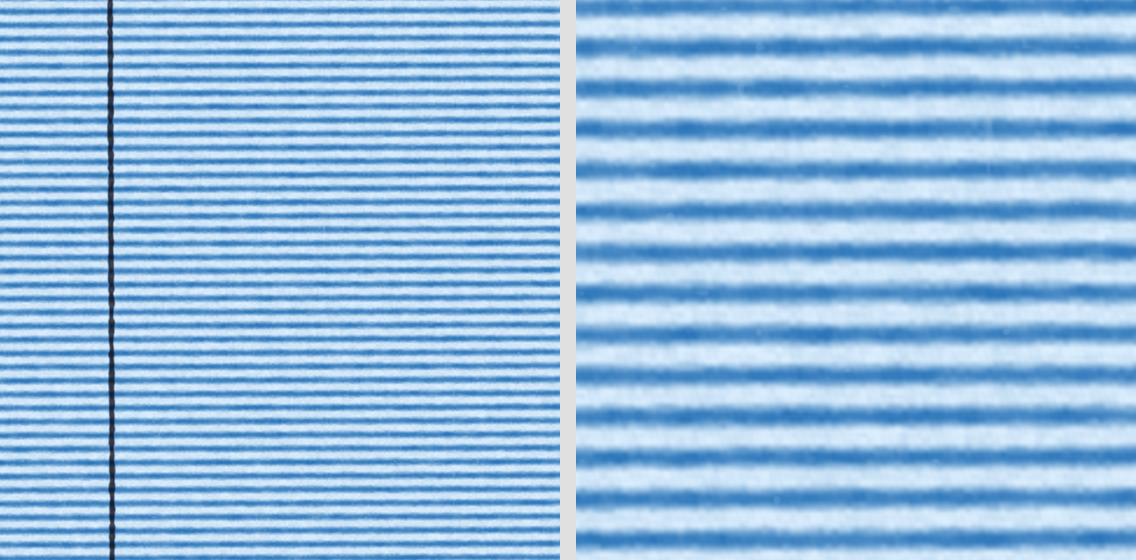
Left: the whole. Right: its middle third, enlarged.
This pattern is drawn by a Shadertoy shader. Its source:

```glsl
float hash(vec2 p) {
    return fract(sin(dot(p, vec2(127.1, 311.7))) * 43758.5453);
}

float noise(vec2 p) {
    vec2 cell = floor(p), f = fract(p);
    f = f * f * (3.0 - 2.0 * f);
    return mix(mix(hash(cell), hash(cell + vec2(1, 0)), f.x),
               mix(hash(cell + vec2(0, 1)), hash(cell + vec2(1, 1)), f.x), f.y);
}

void mainImage(out vec4 fragColor, in vec2 fragCoord) {
    vec2 uv = fragCoord / iResolution.xy;
    float fromTop = 1.0 - uv.y;
    float grain = noise(uv * 240.0) - 0.5;
    float smear = noise(uv * vec2(65.0, 190.0) + 17.0) - 0.5;

    // Fine horizontal stripes with a slight tilt and uneven ink
    float row = (fromTop - 0.0208 + 0.0026 * uv.x) * 40.95;
    float stripeDist = abs(fract(row + 0.5) - 0.5);
    float wobble = 0.045 * smear + 0.025 * grain;
    float gap = smoothstep(0.02, 0.40, stripeDist + wobble);
    float inkTone = noise(vec2(uv.x * 50.0, floor(row + 0.5) * 7.3)) - 0.5;
    vec3 blue = vec3(0.24, 0.51, 0.755) + vec3(0.10, 0.07, 0.04) * inkTone;
    vec3 pale = vec3(0.82, 0.905, 0.975);
    vec3 color = mix(blue, pale, gap);

    // Cloth grain, faint diagonal weave and sparse flecks
    float weave = sin((uv.x + uv.y) * 800.0) * sin((uv.x - 0.6 * uv.y) * 570.0);
    color += vec3(1.0, 0.75, 0.5) * (0.055 * grain + 0.04 * smear + 0.008 * weave);
    float fleck = smoothstep(0.87, 0.98, noise(uv * vec2(95.0, 130.0) + 41.0));
    color = mix(color, vec3(0.68, 0.80, 0.92), 0.22 * fleck);

    // Dark vertical thread, ragged and lighter between the stripes
    float threadX = 0.1968 + 0.0038 * fromTop + 0.0014 * (noise(vec2(3.0, uv.y * 90.0)) - 0.5);
    float halfWidth = 0.0046 + 0.0022 * (noise(vec2(8.0, uv.y * 120.0)) - 0.5);
    float thread = 1.0 - smoothstep(halfWidth - 0.0022, halfWidth + 0.0022, abs(uv.x - threadX));
    float wear = gap * (0.10 + 0.28 * noise(vec2(uv.x * 200.0, uv.y * 110.0) + 5.0));
    vec3 threadColor = mix(vec3(0.07, 0.10, 0.18), vec3(0.46, 0.53, 0.58), wear);
    color = mix(color, threadColor, 0.95 * thread);

    fragColor = vec4(clamp(color, 0.0, 1.0), 1.0);
}
```
